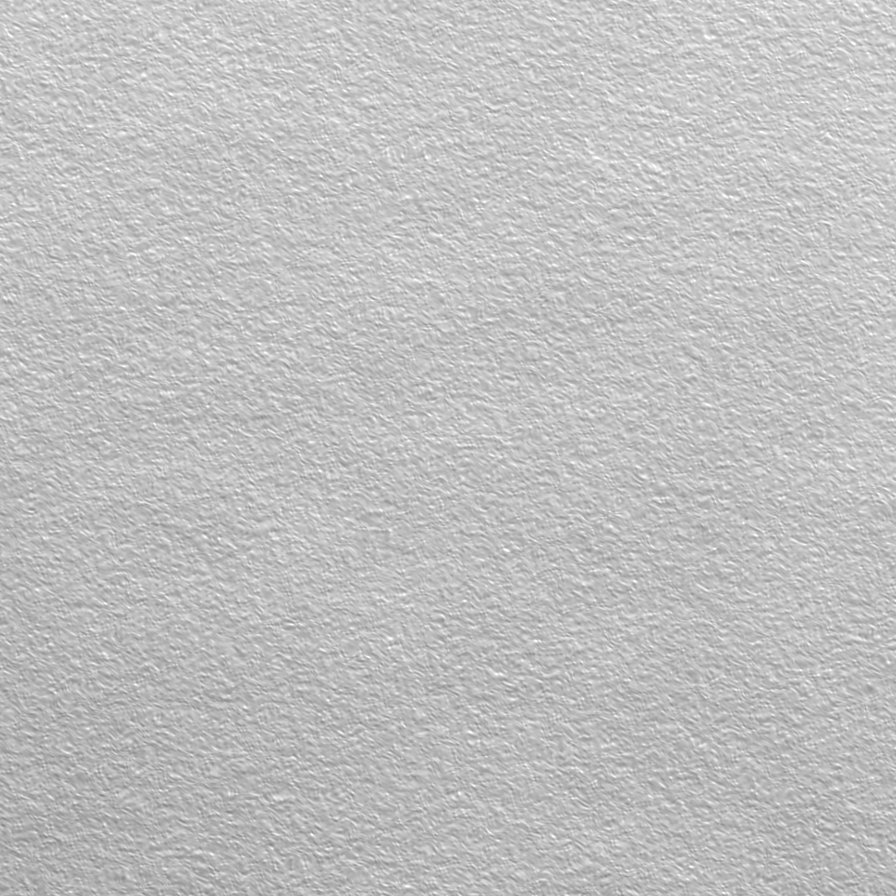
A three.js fragment shader for this texture:

```glsl
varying vec2 vUv;

float hash(vec2 p) {
  vec3 q = fract(p.xyx * 0.1031);
  q += dot(q, q.yzx + 33.33);
  return fract((q.x + q.y) * q.z);
}

float noise(vec2 p) {
  vec2 cell = floor(p);
  vec2 f = fract(p);
  f = f * f * (3.0 - 2.0 * f);
  float low = mix(hash(cell), hash(cell + vec2(1.0, 0.0)), f.x);
  float high = mix(hash(cell + vec2(0.0, 1.0)), hash(cell + 1.0), f.x);
  return mix(low, high, f.y);
}

// Paper surface: short fibres at several scales, each turned a little further
float paperHeight(vec2 p) {
  p = mat2(0.92, -0.39, 0.39, 0.92) * p + 2.0;
  float height = 0.0;
  float weight = 1.0;
  vec2 frequency = vec2(95.0, 130.0);
  for (int octave = 0; octave < 3; octave++) {
    height += weight * noise(p * frequency + float(octave) * 17.3);
    frequency *= 1.68;
    weight *= 0.92;
    p = mat2(0.9, 0.44, -0.44, 0.9) * p;
  }
  return height;
}

void main() {
  // Bend the fibres gently so that their direction wanders
  vec2 bend = vec2(noise(vUv * 73.0 + 5.0), noise(vUv * 67.0 + 71.0)) - 0.5;
  vec2 p = vUv + bend * 0.005;

  // Relief lit from above, with slightly brighter ridges
  vec2 toLight = vec2(0.0004, 0.0009);
  float relief = paperHeight(p - toLight) - paperHeight(p + toLight);
  float grain = 0.215 * relief + 0.05 * (relief * relief - 0.06);

  // Soft horizontal mottling
  float mottle = noise(vUv * vec2(24.0, 60.0)) + noise(vUv * vec2(9.0, 17.0) + 31.0) - 1.0;

  // Broad light falling off towards the lower left
  float sheen = 0.707 + 0.075 * vUv.y + 0.02 * vUv.x;
  sheen -= 0.025 * smoothstep(0.6, 0.0, length(vUv));

  gl_FragColor = vec4(vec3(clamp(sheen + grain + 0.024 * mottle, 0.0, 1.0)), 1.0);
}
```
